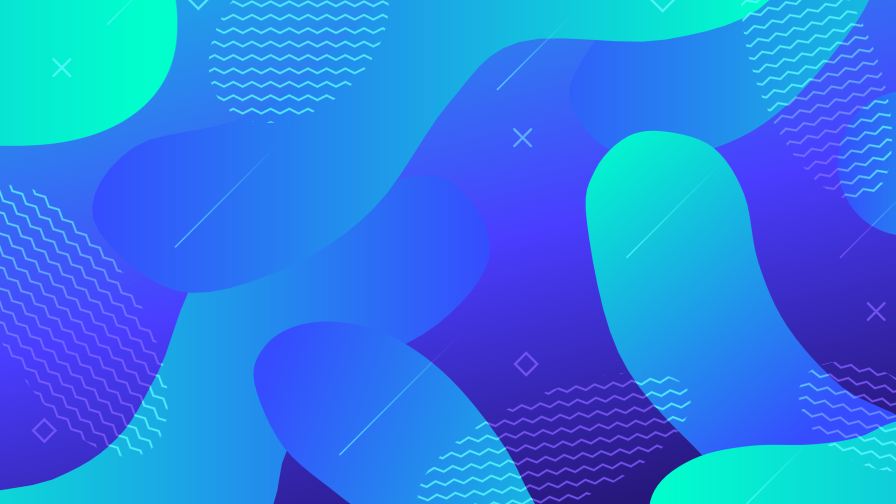
This background is drawn by a Shadertoy shader. Its source:

```glsl
// Fluid gradient blobs over a violet dusk, with zigzag patches, crosses, diamonds and fading streaks.

const float CANVAS_HEIGHT = 432.0;   // design units; the canvas is 768 x 432 of them
const int KNOTS = 13;
const int STEPS = 6;

const vec3 INDIGO = vec3(0.21, 0.30, 1.00);
const vec3 MINT   = vec3(0.00, 1.00, 0.80);
const vec3 SKY    = vec3(0.10, 0.68, 0.90);
const vec3 VIOLET = vec3(0.29, 0.24, 1.00);
const vec3 NIGHT  = vec3(0.15, 0.09, 0.48);

// Zigzag patches: centre and radii, then the angles of ellipse and waves
const vec4 PATCHES[5] = vec4[5](vec4(256, 402, 88, 62), vec4(700, 372, 118, 52),
    vec4(60, 157, 130, 60), vec4(475, 47, 125, 48), vec4(745, 75, 65, 40));
const vec2 TILTS[5] = vec2[5](vec2(0.75, 0.0), vec2(1.94, 0.3), vec2(-1.04, -0.75),
    vec2(0.4, 0.1), vec2(-0.5, -0.2));

// Streaks: start and length
const vec3 STREAKS[7] = vec3[7](vec3(150, 220, 122), vec3(291, 42, 155), vec3(537, 211, 117),
    vec3(426, 355, 90), vec3(720, 211, 80), vec3(92, 411, 50), vec3(640, 0, 75));
const vec2 CROSSES[3] = vec2[3](vec2(53, 374), vec2(448, 314), vec2(751, 165));
const vec2 DIAMONDS[4] = vec2[4](vec2(38, 63), vec2(451, 120), vec2(568, 432), vec2(170, 434));

mat2 rotation(float a) { return mat2(cos(a), -sin(a), sin(a), cos(a)); }

// Signed distance to a closed Catmull-Rom outline
float blob(vec2 p, vec2 k[KNOTS]) {
    float d2 = 1e9, side = 1.0;
    vec2 a = k[0];
    for (int i = 0; i < KNOTS; i++) {
        vec2 k0 = k[(i + KNOTS - 1) % KNOTS], k1 = k[i];
        vec2 k2 = k[(i + 1) % KNOTS], k3 = k[(i + 2) % KNOTS];
        for (int j = 1; j <= STEPS; j++) {
            float t = float(j) / float(STEPS);
            vec2 b = 0.5 * (2.0 * k1 + t * (k2 - k0 + t * (2.0 * k0 - 5.0 * k1 + 4.0 * k2 - k3
                   + t * (3.0 * (k1 - k2) + k3 - k0))));
            vec2 e = b - a, w = p - a;
            vec2 q = w - e * clamp(dot(w, e) / dot(e, e), 0.0, 1.0);
            d2 = min(d2, dot(q, q));
            bvec3 c = bvec3(p.y >= a.y, p.y < b.y, e.x * w.y > e.y * w.x);
            if (all(c) || !any(c)) side = -side;
            a = b;
        }
    }
    return side * sqrt(d2);
}

// Approximate distance to a superellipse
float oval(vec2 p, vec2 radii, float power) {
    vec2 q = pow(abs(p) / radii + 1e-4, vec2(power));
    return (pow(q.x + q.y, 1.0 / power) - 1.0) * min(radii.x, radii.y);
}

// Zigzag lines clipped to a tilted ellipse
float zigzag(vec2 p, vec4 patchShape, vec2 tilt) {
    vec2 q = p - patchShape.xy;
    vec2 w = rotation(tilt.y) * q;
    float wave = w.y + 8.0 * abs(fract(w.x / 16.0) - 0.5);
    float line = abs(fract(wave / 11.5) - 0.5) * 11.5 * 0.75 - 0.7;
    return max(line, oval(rotation(tilt.x) * q, patchShape.zw, 2.0));
}

float cross45(vec2 q) { q = abs(q); return max(abs(q.x - q.y) * 0.707 - 1.0, max(q.x, q.y) - 8.0); }
float diamond(vec2 q) { q = abs(q); return abs(q.x + q.y - 9.5) * 0.707 - 1.0; }
float cover(float d, float aa) { return smoothstep(aa, -aa, d); }

// Indigo-to-mint gradient along an axis
vec3 ramp(vec2 p, vec2 from, vec2 to) {
    vec2 axis = to - from;
    return mix(INDIGO, MINT, clamp(dot(p - from, axis) / dot(axis, axis), 0.0, 1.0));
}

vec3 backdrop(vec2 p) {
    float depth = CANVAS_HEIGHT - p.y + 0.24 * p.x;
    vec3 upper = mix(SKY, VIOLET, clamp(depth / 308.0, 0.0, 1.0));
    return mix(upper, NIGHT, clamp((depth - 308.0) / 250.0, 0.0, 1.0));
}

void mainImage(out vec4 fragColor, in vec2 fragCoord) {
    float unit = CANVAS_HEIGHT / iResolution.y;
    vec2 p = fragCoord * unit;
    float aa = 0.7 * unit;
    vec3 col = backdrop(p);

    // Blobs, back to front
    float upperRight = blob(p, vec2[KNOTS](vec2(488, 350), vec2(500, 382), vec2(525, 412), vec2(580, 452), vec2(680, 492), vec2(760, 482), vec2(745, 432), vec2(715, 387), vec2(680, 347), vec2(640, 317), vec2(590, 299), vec2(540, 297), vec2(505, 317)));
    col = mix(col, ramp(p, vec2(430, 0), vec2(940, 0)), cover(upperRight, aa));
    float lowerRibbon = blob(p, vec2[KNOTS](vec2(-60, -13), vec2(45, 21), vec2(100, 56), vec2(135, 112), vec2(190, 220), vec2(350, 280), vec2(402, 261), vec2(419, 210), vec2(375, 154), vec2(285, 102), vec2(246, 46), vec2(215, -28), vec2(60, -128)));
    col = mix(col, ramp(p, vec2(420, 0), vec2(-120, 0)), cover(lowerRibbon, aa));
    float upperRibbon = blob(p, vec2[KNOTS](vec2(80, 244), vec2(150, 183), vec2(240, 200), vec2(320, 253), vec2(385, 344), vec2(445, 396), vec2(570, 398), vec2(662, 434), vec2(700, 532), vec2(350, 512), vec2(320, 427), vec2(220, 337), vec2(115, 306)));
    col = mix(col, ramp(p, vec2(80, 0), vec2(660, 0)), cover(upperRibbon, aa));
    float bottomPod = blob(p, vec2[KNOTS](vec2(218, 104), vec2(226, 134), vec2(252, 152), vec2(290, 156), vec2(335, 144), vec2(380, 113), vec2(420, 67), vec2(448, 20), vec2(465, -38), vec2(390, -88), vec2(330, -23), vec2(290, 8), vec2(243, 49)));
    col = mix(col, ramp(p, vec2(230, 112), vec2(640, -38)), cover(bottomPod, aa));
    col = mix(col, ramp(p, vec2(715, 0), vec2(930, 0)), cover(oval(p - vec2(777, 292), vec2(59, 62), 2.0), aa));
    float rightPod = blob(p, vec2[KNOTS](vec2(503, 242), vec2(510, 286), vec2(538, 315), vec2(572, 319), vec2(612, 305), vec2(638, 265), vec2(650, 207), vec2(675, 152), vec2(722, 100), vec2(790, 52), vec2(700, -38), vec2(595, 49), vec2(530, 130)));
    col = mix(col, ramp(p, vec2(690, 57), vec2(495, 307)), cover(rightPod, aa));
    float mintHill = blob(p, vec2[KNOTS](vec2(556, -8), vec2(567, 20), vec2(600, 41), vec2(645, 50), vec2(695, 51), vec2(735, 57), vec2(775, 72), vec2(850, 72), vec2(860, -18), vec2(800, -88), vec2(700, -108), vec2(610, -88), vec2(565, -48)));
    col = mix(col, ramp(p, vec2(1300, 0), vec2(560, 0)), cover(mintHill, aa));
    col = mix(col, ramp(p, vec2(-700, 0), vec2(125, 0)), cover(oval(p - vec2(10, 412), vec2(142, 105), 2.3), aa));

    // Line work: cyan over bright ground, violet over dark
    vec3 ink = mix(vec3(0.50, 0.36, 1.0), vec3(0.35, 0.98, 1.0), smoothstep(0.18, 0.48, col.g));
    float lines = 0.0;
    for (int i = 0; i < 5; i++) lines = max(lines, 0.85 * cover(zigzag(p, PATCHES[i], TILTS[i]), aa));
    for (int i = 0; i < 3; i++) lines = max(lines, 0.8 * cover(cross45(p - CROSSES[i]), aa));
    for (int i = 0; i < 4; i++) lines = max(lines, 0.8 * cover(diamond(p - DIAMONDS[i]), aa));
    for (int i = 0; i < 7; i++) {
        vec2 q = p - STREAKS[i].xy;
        float along = (q.x + q.y) * 0.707;
        float fade = clamp(1.0 - along / STREAKS[i].z, 0.0, 1.0) * cover(-along, aa);
        lines = max(lines, 0.8 * fade * cover(abs(q.x - q.y) * 0.707 - 0.6, aa));
    }
    fragColor = vec4(mix(col, ink, lines), 1.0);
}
```
